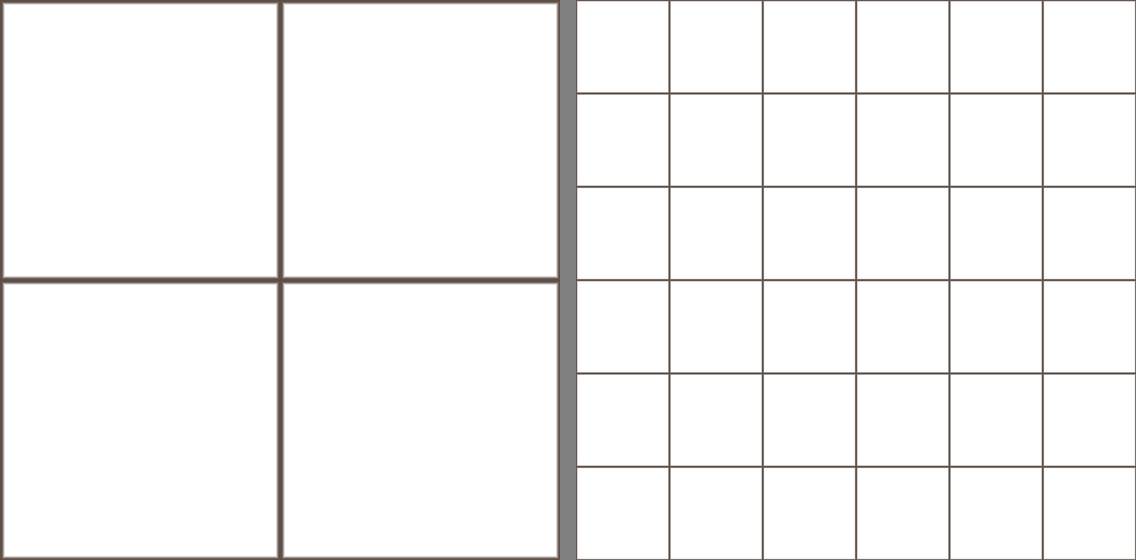
Left: one tile. Right: repeated 3 by 3.
Write a Shadertoy shader that draws this pattern.

```glsl
// Plain white square tiles separated by thin, soft-edged brown grout lines.

const vec2  TILES       = vec2(2.0);             // repeats across and down
const float LINE_WIDTH  = 0.0112;                // in canvas units
const float EDGE_BLUR   = 0.0035;                // half width of the soft edge
const vec2  LINE_OFFSET = vec2(0.0007, -0.0007); // shift of the line centres
const vec3  TILE_COLOR  = vec3(1.0);
const vec3  GROUT_COLOR = vec3(0.37, 0.31, 0.28);

// Distance to the nearest vertical (x) and horizontal (y) grid line
vec2 gridDistance(vec2 uv) {
    vec2 cell = fract((uv - LINE_OFFSET) * TILES);
    return min(cell, 1.0 - cell) / TILES;
}

void mainImage(out vec4 fragColor, in vec2 fragCoord) {
    vec2 uv = fragCoord / iResolution.xy;
    vec2 toLine = gridDistance(uv);

    // Soft edge, never thinner than a pixel
    vec2 blur = max(vec2(EDGE_BLUR), 0.75 / iResolution.xy);
    float halfWidth = 0.5 * LINE_WIDTH;
    vec2 coverage = 1.0 - smoothstep(halfWidth - blur, halfWidth + blur, toLine);

    // Both line directions merge where they cross
    float grout = max(coverage.x, coverage.y);
    fragColor = vec4(mix(TILE_COLOR, GROUT_COLOR, grout), 1.0);
}
```
